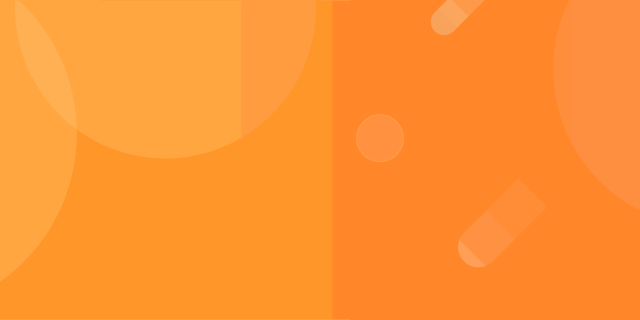
This background is drawn by a WebGL 2 fragment shader. Its source:

```glsl
#version 300 es
precision highp float;
// Flat orange backdrop: two panels, large translucent discs, a ringed dot and two banded capsules.
uniform vec2 u_resolution;
out vec4 outColor;

const vec3 AMBER = vec3(1.0, 0.59, 0.16);
const vec3 ORANGE = vec3(1.0, 0.53, 0.16);
const vec3 HONEY = vec3(1.0, 0.65, 0.25);
const vec3 PEACH = vec3(1.0, 0.61, 0.25);
const vec3 CORAL = vec3(1.0, 0.56, 0.25);
const vec3 OVERLAP = vec3(1.0, 0.69, 0.32);
const vec3 SAND = vec3(0.97, 0.64, 0.36);

// Smooth coverage of a signed distance, negative inside.
float cover(float d, float pixel) {
    return clamp(0.5 - d / pixel, 0.0, 1.0);
}

float disc(vec2 p, vec2 center, float radius) {
    return length(p - center) - radius;
}

// Strip along +x with a round start and a square end.
float capsule(vec2 q, float radius, float len) {
    return q.x < 0.0 ? length(q) - radius : max(abs(q.y) - radius, q.x - len);
}

// Rotates a point into the frame of a capsule rising at 45 degrees.
vec2 diagonal(vec2 p) {
    return vec2(p.x + p.y, p.y - p.x) * sqrt(0.5);
}

// Three flat bands separated by two seams.
vec3 bands(float x, vec2 seams, vec3 a, vec3 b, vec3 c, float pixel) {
    vec3 color = mix(a, b, cover(seams.x - x, pixel));
    return mix(color, c, cover(seams.y - x, pixel));
}

void main() {
    vec2 p = gl_FragCoord.xy / u_resolution.y;
    float pixel = 1.0 / u_resolution.y;

    // Two background panels
    vec3 color = mix(AMBER, ORANGE, cover(1.039 - p.x, pixel));

    // Overlapping discs on the left
    float top = cover(disc(p, vec2(0.517, 0.975), 0.470), pixel);
    float side = cover(disc(p, vec2(-0.328, 0.583), 0.568), pixel);
    vec3 topColor = mix(HONEY, PEACH, cover(0.754 - p.x, pixel));
    color = mix(color, topColor, top);
    color = mix(color, mix(HONEY, OVERLAP, top), side);

    // Large disc on the right, with a faint vertical seam
    float right = cover(disc(p, vec2(2.224, 0.784), 0.495), pixel);
    vec3 rightColor = mix(vec3(1.0, 0.555, 0.235), CORAL, cover(1.786 - p.x, pixel));
    color = mix(color, rightColor, right);

    // Dot with a thin ring
    float dotDist = disc(p, vec2(1.1875, 0.568), 0.0745);
    color = mix(color, CORAL + vec3(0.0, 0.01, 0.0), cover(dotDist, pixel));
    color = mix(color, vec3(1.0, 0.63, 0.27), 0.8 * cover(abs(dotDist + 0.0015) - 0.0015, pixel));

    // Lower capsule
    vec2 q = diagonal(p - vec2(1.495, 0.228));
    vec3 low = bands(q.x, vec2(-0.026, 0.097), vec3(1.0, 0.62, 0.34),
                     vec3(1.0, 0.57, 0.26), vec3(1.0, 0.55, 0.21), pixel);
    color = mix(color, low, cover(capsule(q, 0.0635, 0.240), pixel));

    // Upper capsule, cut by the top edge
    q = diagonal(p - vec2(1.388, 0.932));
    vec3 high = bands(q.x, vec2(0.015, 0.065), SAND,
                      vec3(0.98, 0.65, 0.36), vec3(1.0, 0.60, 0.29), pixel);
    color = mix(color, high, cover(capsule(q, 0.0417, 0.250), pixel));

    // Hairlines along the top and bottom edges
    float span = cover(p.x - 1.094, pixel);
    color = mix(color, HONEY, 0.7 * span * cover(p.y - 0.0025, pixel));
    vec3 rim = mix(HONEY, PEACH, cover(0.313 - p.x, pixel));
    color = mix(color, rim, 0.7 * span * cover(0.9975 - p.y, pixel));

    outColor = vec4(color, 1.0);
}
```
